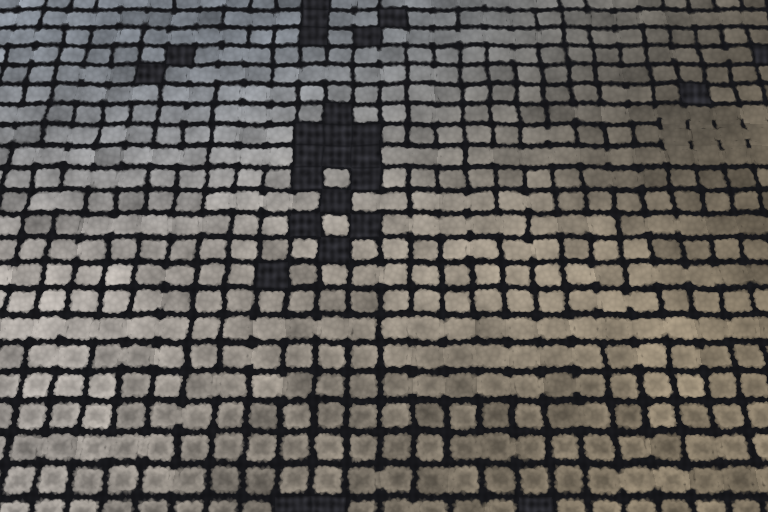
This texture is drawn by a Shadertoy shader. Its source:

```glsl
// Worn sheet of small rounded tiles receding gently from the viewer.
// A perspective grid gives each tile a rounded-box distance; bridges fuse
// neighbours, hashes remove tiles, and cellular noise frays and stains them.

const vec3 COOL_TILE = vec3(0.61, 0.64, 0.68);
const vec3 PALE_TILE = vec3(0.63, 0.61, 0.59);
const vec3 WARM_TILE = vec3(0.57, 0.52, 0.44);
const vec3 JOINT     = vec3(0.065, 0.067, 0.078);
const vec3 BACKING   = vec3(0.19, 0.19, 0.21);

float hash(vec2 p) {
    vec3 q = fract(p.xyx * 0.1031);
    q += dot(q, q.yzx + 33.33);
    return fract((q.x + q.y) * q.z);
}

// Distance to the nearest scattered point, about 0 to 1.
float cellular(vec2 p) {
    vec2 base = floor(p);
    float nearest = 2.0;
    for (int j = -1; j <= 1; j++)
    for (int i = -1; i <= 1; i++) {
        vec2 c = base + vec2(i, j);
        vec2 point = c + vec2(hash(c), hash(c + 47.3));
        nearest = min(nearest, length(p - point));
    }
    return min(nearest, 1.0);
}

float roundBox(vec2 p, vec2 halfSize, float radius) {
    vec2 q = abs(p) - halfSize + radius;
    return length(max(q, 0.0)) + min(max(q.x, q.y), 0.0) - radius;
}

float softMin(float a, float b, float k) {
    float h = max(k - abs(a - b), 0.0) / k;
    return min(a, b) - h * h * k * 0.25;
}

// x: column from the centre line, y: row from the top, zw: cell size.
vec4 perspectiveGrid(vec2 p) {
    float depth = p.y + 2.385;
    vec2 size = vec2(0.0502 + 0.018 * p.y, depth * depth / 169.6);
    return vec4(p.x / size.x, 70.55 - 169.6 / depth, size);
}

// 1 where a tile survives, 0 where it has fallen off.
float present(vec2 cell) {
    vec2 fromWound = (cell - vec2(-2.0, 8.7)) / vec2(1.6, 4.1);
    bool odd = mod(cell.x + cell.y, 2.0) > 0.5;
    bool wound = dot(fromWound, fromWound) < 1.0 && (odd || cell.y < 8.0);
    float cluster = hash(floor(cell / vec2(3.0, 2.0)) + 71.0);
    float limit = cluster > 0.91 ? 0.45 : 0.012;
    return wound || hash(cell + 19.0) < limit ? 0.0 : 1.0;
}

// Smeared region where even the row joints are filled.
bool smeared(vec2 cell) {
    vec2 q = (cell - vec2(12.0, 6.0)) / vec2(3.6, 1.5);
    return dot(q, q) < 1.0;
}

// Whether the joint on the right of a cell is filled.
bool fusedRight(vec2 cell) {
    float run = hash(vec2(floor(cell.x / 6.0), cell.y) + 5.0);
    float chance = run > 0.76 || mod(cell.y, 7.0) < 0.5 ? 0.83 : 0.2;
    return smeared(cell) || hash(cell + 113.0) < chance;
}

// Signed distance to the tile layer, in row heights.
float tileDistance(vec2 cell, vec2 f, float aspect) {
    vec2 scale = vec2(aspect, 1.0);
    if (present(cell) < 0.5) return 0.2;
    vec2 trim = vec2(0.075, 0.08) + 0.035 * vec2(hash(cell + 3.0), hash(cell + 8.0));
    float d = roundBox(f * scale, 0.5 * scale - trim, 0.19);
    for (int i = 0; i < 2; i++) {
        float side = float(i) * 2.0 - 1.0;
        vec2 across = vec2(side, 0.0), along = vec2(0.0, side);
        vec2 owner = cell + min(across, 0.0);
        if (present(cell + across) > 0.5 && fusedRight(owner)) {
            float reach = mix(0.25, 0.38, hash(owner + 29.0));
            float bridge = roundBox((f - 0.5 * across) * scale, vec2(0.22, reach), 0.04);
            d = softMin(d, bridge, 0.06);
        }
        if (smeared(cell) && smeared(cell + along) && present(cell + along) > 0.5)
            d = min(d, roundBox((f - 0.5 * along) * scale, vec2(0.45 * aspect, 0.25), 0.05));
    }
    return d;
}

vec3 tileColour(vec2 uv, vec2 p, vec2 cell, float d) {
    float warmth = smoothstep(0.25, 1.15, uv.x * 0.9 + (1.0 - uv.y) * 0.35);
    float height = smoothstep(0.45, 1.0, uv.y);
    vec3 colour = mix(mix(PALE_TILE, COOL_TILE, height), WARM_TILE, warmth);
    float stain = cellular(p * 13.0 + 4.0 * hash(cell));
    float grain = cellular(p * 85.0);
    float light = 0.75 + 0.2 * hash(cell + 61.0) + 0.28 * (stain - 0.35);
    light += 0.14 * (0.5 - grain) + 0.1 * sin(p.x * 5.0 + 2.0 * sin(p.y * 6.0));
    light *= 1.0 - 0.2 * smoothstep(0.8, 1.7, uv.x + uv.y);
    light *= 0.9 + 0.18 * exp(-pow((uv.y - 0.47) * 4.0, 2.0));
    float centre = smoothstep(-0.12, -0.34, d);
    light *= 1.0 - 0.2 * centre * smoothstep(0.45, 0.1, uv.y);
    return colour * (light + 0.08);
}

vec3 floorColour(vec2 p, vec2 cell, vec2 f) {
    float weave = 0.5 + 0.25 * sin(p.x * 420.0) + 0.25 * sin(p.y * 330.0);
    float exposed = smoothstep(0.56, 0.4, max(abs(f.x), abs(f.y))) * (1.0 - present(cell));
    vec3 cloth = BACKING * (0.4 + 0.45 * weave + 0.4 * cellular(p * 55.0));
    return mix(JOINT, cloth, 0.25 + 0.7 * exposed);
}

void mainImage(out vec4 fragColor, in vec2 fragCoord) {
    vec2 uv = fragCoord / iResolution.xy;
    vec2 p = vec2((fragCoord.x - 0.5 * iResolution.x) / iResolution.y + 0.008, 1.0 - uv.y);
    vec2 wobble = 0.0016 * vec2(sin(p.y * 71.0 + p.x * 23.0), sin(p.x * 37.0 + sin(p.y * 29.0)));
    vec4 grid = perspectiveGrid(p + wobble);
    vec2 cell = floor(grid.xy), f = fract(grid.xy) - 0.5;

    // Frayed outline, softer towards the far and near ends.
    float d = tileDistance(cell, f, grid.z / grid.w);
    d += 0.11 * (cellular(p * 95.0) - 0.45);
    float blur = 0.025 + 0.04 * smoothstep(0.55, 1.0, uv.y) + 0.02 * smoothstep(0.2, 0.0, uv.y);
    blur = max(blur, 0.8 / (iResolution.y * grid.w));
    float cover = smoothstep(blur, -blur, d);

    // Tile faces darken towards their worn rims.
    vec3 face = tileColour(uv, p, cell, d) * mix(0.72, 1.0, smoothstep(0.0, -0.09, d));
    fragColor = vec4(mix(floorColour(p, cell, f), face, cover), 1.0);
}
```
